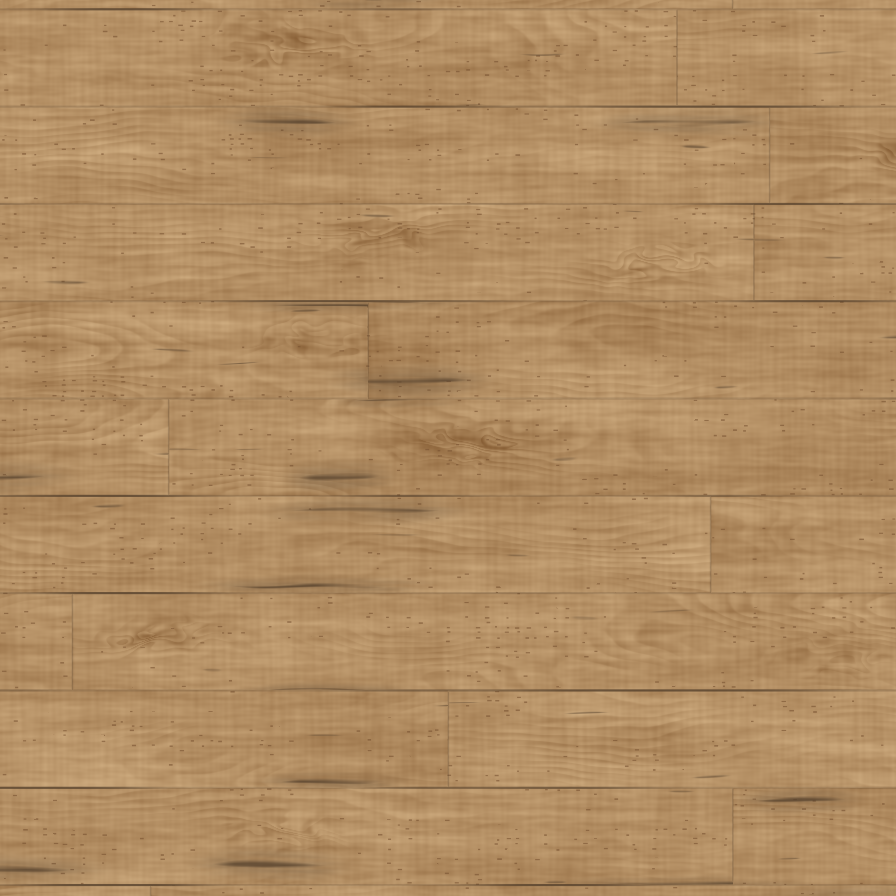
A WebGL 1 fragment shader for this texture:

```glsl
precision highp float;
// Horizontal oak planks with growth rings, smoky knots, dark mineral streaks and pores.
uniform vec2 u_resolution;

const vec3 WOOD = vec3(0.703, 0.558, 0.388);      // average wood colour
const vec3 TONE_STEP = vec3(0.043, 0.047, 0.045); // colour change per unit of tone
const vec3 STREAK = vec3(0.33, 0.25, 0.17);
const vec3 PORE = vec3(0.47, 0.32, 0.19);
const float PLANK_HEIGHT = 0.1086;
const float PLANK_LENGTH = 0.92;
const float FIRST_SEAM = 0.0122;
const float SEAM_WIDTH = 0.0011;
const float RINGS = 9.0;
const vec2 KNOT_SIZE = vec2(0.075, 0.024);
const float KNOT_CELL = 0.5;
const float KNOT_CHANCE = 0.32;
const vec2 PORE_CELL = vec2(0.011, 0.0055);
const vec2 PORE_SIZE = vec2(0.0026, 0.0009);

vec2 hash2(vec2 p) {
  vec3 a = fract(p.xyx * vec3(0.1031, 0.1030, 0.0973));
  a += dot(a, a.yzx + 33.33);
  return fract((a.xx + a.yz) * a.zy);
}

float corner(vec2 cell, vec2 offset) {
  float angle = 6.2832 * hash2(cell).x;
  return dot(vec2(cos(angle), sin(angle)), offset);
}

// Gradient noise, roughly -0.7 to 0.7.
float noise(vec2 p) {
  vec2 i = floor(p), f = p - i;
  vec2 w = f * f * f * (f * (f * 6.0 - 15.0) + 10.0);
  vec2 e = vec2(1.0, 0.0);
  return mix(mix(corner(i, f), corner(i + e, f - e), w.x),
             mix(corner(i + e.yx, f - e.yx), corner(i + 1.0, f - 1.0), w.x), w.y);
}

// Lens-shaped marks scattered along one plank; edge = 1 draws them to the seams.
float streaks(vec2 q, float row, float cell, vec2 size, float chance, float edge, float px) {
  float mask = 0.0;
  for (int i = -1; i <= 1; i++) {
    float c = floor(q.x / cell) + float(i);
    vec2 id = vec2(c, row * 7.0 + edge * 91.0);
    vec2 place = hash2(id), shape = hash2(id + 53.7);
    float side = step(0.5, place.y);
    float y = mix(place.y, mix(0.22 * shape.y, 1.0 - 0.22 * shape.y, side), edge);
    vec2 reach = size * mix(vec2(0.35), vec2(1.0), shape);
    vec2 d = q - vec2((c + place.x) * cell, y * PLANK_HEIGHT);
    float u = abs(d.x) / reach.x;
    float soft = reach.y * 0.7 + 0.5 * px;
    float lens = smoothstep(-soft, soft, reach.y * (1.0 - u * u) - abs(d.y));
    float present = step(hash2(id + 17.3).x, chance);
    mask = max(mask, present * lens * (1.0 - smoothstep(0.45, 1.0, u)));
  }
  return mask;
}

// Soft influence of the scattered knots.
float knots(vec2 q, float row) {
  float sum = 0.0;
  for (int i = -1; i <= 1; i++) {
    float c = floor(q.x / KNOT_CELL) + float(i);
    vec2 id = vec2(c, row + 211.0);
    vec2 place = hash2(id);
    vec2 d = q - vec2((c + place.x) * KNOT_CELL, mix(0.35, 0.65, place.y) * PLANK_HEIGHT);
    d /= KNOT_SIZE;
    sum += step(hash2(id + 29.1).x, KNOT_CHANCE) * exp(-dot(d, d));
  }
  return sum;
}

float pores(vec2 p, float density, float px) {
  vec2 id = floor(p / PORE_CELL);
  vec2 center = (id + mix(vec2(0.3), vec2(0.7), hash2(id))) * PORE_CELL;
  vec2 size = PORE_SIZE * mix(vec2(0.4, 0.7), vec2(1.0), hash2(id + 7.7));
  vec2 d = abs(p - center) - size;
  vec2 cover = 1.0 - smoothstep(vec2(-0.6 * px), vec2(0.6 * px), d);
  return cover.x * cover.y * step(hash2(id + 3.1).y, density);
}

void main() {
  float px = 1.0 / u_resolution.y;
  vec2 p = gl_FragCoord.xy * px;

  // Plank layout: staggered boards, each with its own piece of grain.
  float rowPos = (p.y - FIRST_SEAM) / PLANK_HEIGHT;
  float row = floor(rowPos), v = rowPos - row;
  float along = p.x / PLANK_LENGTH + hash2(vec2(row, 5.0)).x;
  vec2 board = hash2(vec2(row, floor(along)) + 13.0);
  vec2 g = p + board * vec2(17.0, 31.0);
  vec2 q = vec2(p.x, v * PLANK_HEIGHT);
  float knot = knots(q, row);

  // Growth rings: contours of a height field, straight or cathedral-shaped per board.
  vec2 swirl = vec2(noise(g * vec2(18.0, 42.0)), noise(g * vec2(22.0, 38.0) + 40.0));
  float cathedral = smoothstep(0.3, 0.7, board.y);
  float field = v * mix(1.0, 0.25, cathedral) + noise(g * vec2(3.5, 13.0)) * mix(0.5, 1.0, cathedral);
  field += 0.07 * swirl.x + knot * 0.45 * noise(g * vec2(20.0, 48.0) + swirl * 1.2);
  float ring = fract(field * RINGS);
  float line = smoothstep(0.1, 0.8, ring) * (1.0 - smoothstep(0.8, 1.0, ring));
  float ringFade = smoothstep(-0.25, 0.4, noise(g * vec2(4.0, 16.0) + 9.0)) + 0.7 * knot;

  // Tone: broad blotches, long fibres and a fine cross weave.
  float fibre = noise(g * vec2(9.0, 160.0));
  float tone = 0.15 + (board.x - 0.5) * 0.5;
  tone += 1.3 * noise(g * vec2(3.0, 11.0) + 3.0) + 1.4 * noise(g * vec2(4.0, 48.0));
  tone += 1.2 * fibre + 0.7 * noise(g * vec2(26.0, 7.0));
  tone += 0.7 * noise(g * vec2(190.0, 14.0)) + 0.8 * noise(g * vec2(45.0, 230.0));
  tone -= 1.15 * (line - 0.3) * ringFade;
  float smoke = smoothstep(-0.15, 0.5, noise(g * vec2(16.0, 40.0) + swirl * 1.5));
  tone -= knot * (0.4 + 2.6 * smoke);
  vec3 color = WOOD + TONE_STEP * clamp(tone, -4.0, 2.4);

  // Pores and dark streaks, bent and frayed by the grain.
  float density = 0.25 * smoothstep(-0.2, 0.5, noise(g * vec2(5.0, 20.0) + 70.0));
  color = mix(color, PORE, 0.6 * pores(p, density, px));
  vec2 bent = q + vec2(0.0, 0.006 * noise(g * vec2(9.0, 14.0)) + 0.0025 * fibre);
  float fray = clamp(0.75 + 1.1 * fibre, 0.25, 1.0);
  float dark = 0.8 * fray * streaks(bent, row, 0.4, vec2(0.14, 0.0042), 0.5, 1.0, px);
  dark = max(dark, 0.28 * fray * streaks(bent, row, 0.4, vec2(0.18, 0.016), 0.5, 1.0, px));
  dark = max(dark, 0.6 * fray * streaks(bent, row, 0.11, vec2(0.032, 0.0014), 0.5, 0.0, px));

  // Seams between rows fade in and out; board ends are faint.
  float seamGap = min(v, 1.0 - v) * PLANK_HEIGHT;
  float seam = 1.0 - smoothstep(SEAM_WIDTH - 0.5 * px, SEAM_WIDTH + 0.7 * px, seamGap);
  float seamFade = 0.2 + 0.6 * smoothstep(-0.1, 0.4, noise(vec2(p.x * 4.0, floor(rowPos + 0.5) * 3.7)));
  float endGap = (0.5 - abs(fract(along) - 0.5)) * PLANK_LENGTH;
  float end = 1.0 - smoothstep(0.0, SEAM_WIDTH + 0.5 * px, endGap);
  dark = max(dark, max(seam * seamFade, 0.3 * end));
  gl_FragColor = vec4(mix(color, STREAK, dark), 1.0);
}
```
